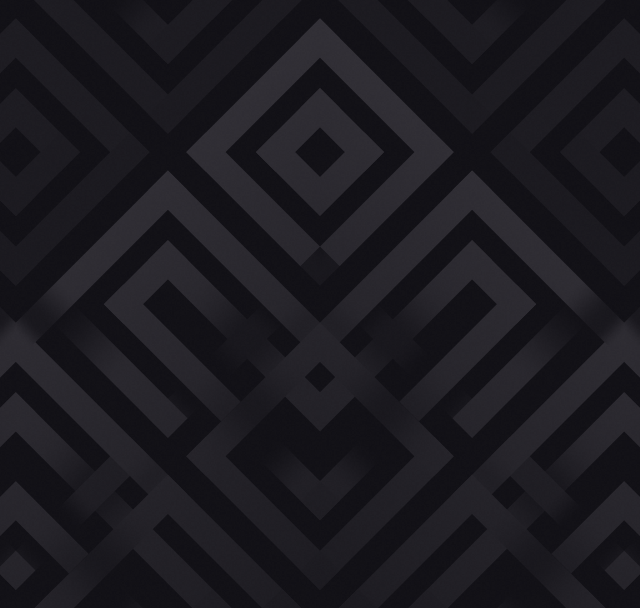
This pattern is drawn by a Shadertoy shader. Its source:

```glsl
// Dark woven lattice: concentric square rings turned by 45 degrees, whose sides
// run on as straps and pass over and under each other. The plane is folded into
// a mirrored tile, then straps are layered along two diagonal axes.

const float PERIOD = 0.4753;      // diamond spacing, in canvas widths
const float OUTER = 0.375;        // centre line of the outer ring, in cells
const float INNER = 0.146;        // centre line of the inner ring, in cells
const float HALF_WIDTH = 0.0645;  // half the strap width, in cells
const vec3 GROUND = vec3(0.071, 0.067, 0.088);
const vec3 STRAP = vec3(0.198, 0.190, 0.216);
const float UPPER_LIGHT = 0.36;   // light on the row above the bright one
const float GRAIN = 0.008;
const float GRAIN_CELLS = 512.0;

float edge;  // antialiasing width, in cells

float hash(vec2 p) {
    vec3 q = fract(vec3(p.xyx) * 0.1031);
    q += dot(q, q.yzx + 33.33);
    return fract((q.x + q.y) * q.z);
}

float span(float v, float from, float to) {
    return smoothstep(-edge, edge, v - from) * smoothstep(-edge, edge, to - v);
}

// One strap centred on a line across, limited to a range along it
float strap(float across, float line, float along, float from, float to) {
    return span(across, line - HALF_WIDTH, line + HALF_WIDTH) * span(along, from, to);
}

// Soft bump for the shadow around a crossing
float bump(float v, float centre, float width) {
    float d = (v - centre) / width;
    return exp(-d * d);
}

void lay(inout float tone, float cover, float light) {
    tone = mix(tone, light, cover);
}

// a runs through a bright row (0..1) and a dim row (1..2); b is centred on its cell
float weave(float a, float b, float column) {
    float ringOut = OUTER + HALF_WIDTH;
    float ringIn = INNER + HALF_WIDTH;
    float woven = step(0.5, column);
    float tone = 0.0;

    // Inner strap, dipping under the crossing side
    lay(tone, strap(b, -INNER, a, 0.5 - ringIn, 1.5 + ringIn),
        1.0 - 0.75 * bump(a, 0.5 + OUTER, 0.19));

    // Lower left side of the bright row, over the inner strap only
    float bridge = mix(0.32, 0.65, step(1.5, column));
    float bridgeLight = bridge * (1.0 - smoothstep(0.04, 0.19, b + INNER));
    if (column < 1.5) bridgeLight *= 1.0 - smoothstep(0.05, 0.18, -b - INNER);
    bridgeLight += mix(0.3, 0.6, woven) * smoothstep(0.23, 0.4, b);
    lay(tone, strap(a, 0.5 + OUTER, b, -ringOut, ringOut), bridgeLight);

    // Long straps on the falling diagonal
    lay(tone, strap(b, -OUTER, a, 0.5 - ringOut, 1.5 + ringOut),
        1.0 - 0.25 * bump(a, 1.02, 0.08));
    lay(tone, strap(b, INNER, a, 0.5 - ringIn, 1.06),
        1.0 - 0.3 * smoothstep(0.8, 1.06, a));
    lay(tone, strap(b, INNER, a, 1.3, 1.5 + ringIn), smoothstep(1.3, 1.55, a));
    float sideEnd = mix(0.5 + OUTER - HALF_WIDTH, 0.5 + ringOut, woven);
    lay(tone, strap(b, OUTER, a, 0.5 - ringOut, sideEnd),
        mix(1.0, smoothstep(0.16, 0.6, a), woven));
    lay(tone, strap(b, OUTER, a, 1.5 - ringOut, 1.5 + ringOut), 0.95);

    // Sides on the rising diagonal; the top one runs on beneath its neighbour
    float topFrom = column > 1.5 ? -0.6 : -ringOut;
    float topTo = mix(ringOut, 0.6, woven);
    float topLight = 1.0 - 0.75 * woven * smoothstep(0.27, 0.47, b);
    if (column > 1.5) topLight *= smoothstep(-0.5, -0.4, b) * 0.75 + 0.25;
    lay(tone, strap(a, 0.5 - OUTER, b, topFrom, topTo), topLight);
    lay(tone, strap(a, 0.5 - INNER, b, -ringIn, ringIn), 1.0);
    lay(tone, strap(a, 1.5 - OUTER, b, -ringOut, ringOut),
        1.0 - 0.6 * bump(b, 0.06, 0.17));
    lay(tone, strap(a, 1.5 + INNER, b, -ringIn, ringIn), 0.9);
    lay(tone, strap(a, 1.5 + OUTER, b, -ringOut, ringOut), 0.85);
    return tone;
}

void mainImage(out vec4 fragColor, in vec2 fragCoord) {
    // Fold sideways into half a tile, with y measured down from the top
    vec2 p = vec2(fragCoord.x, iResolution.y - fragCoord.y) / iResolution.x;
    float x = abs(p.x - 0.5);
    x = PERIOD - abs(PERIOD - x);
    edge = 0.9 / (iResolution.x * PERIOD);

    // Diagonal lattice coordinates
    float a = (p.y - x) / PERIOD;
    float b = (p.y + x) / PERIOD;
    float column = floor(b);
    float tone = weave(mod(a, 2.0), b - column - 0.5, column);

    // Light falls off down the lattice; the row above stays in shade
    float light = a < 0.0 ? UPPER_LIGHT : mix(1.0, 0.42, a * 0.5);
    light *= mix(1.0, 0.78, p.y);

    vec3 color = mix(GROUND, STRAP, tone * light);
    color += GRAIN * (hash(floor(p * GRAIN_CELLS)) - 0.5);
    fragColor = vec4(color, 1.0);
}
```
